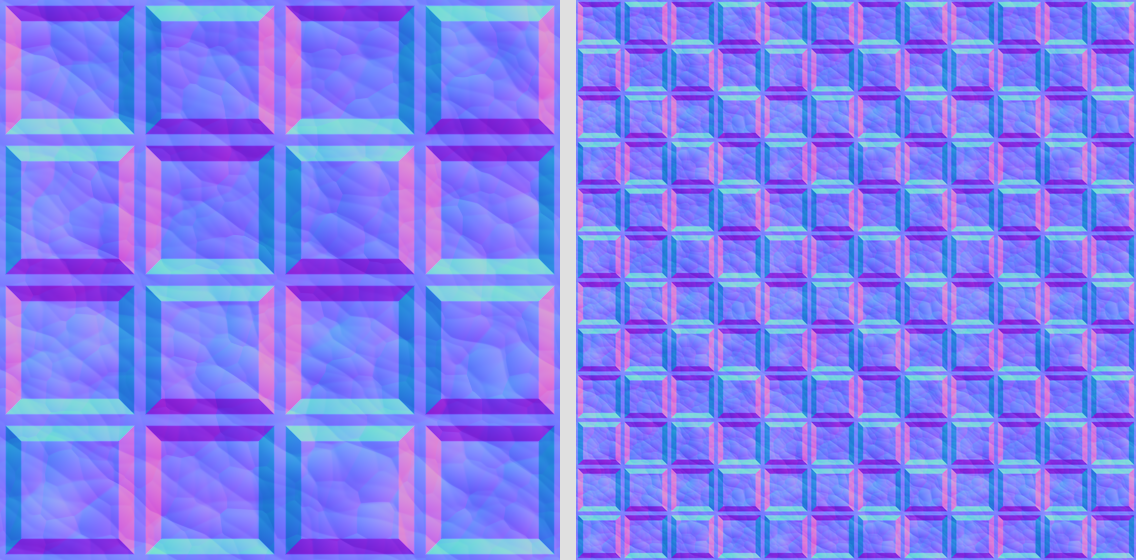
Left: one tile. Right: repeated 3 by 3.
Give the GLSL for this texture map, as a WebGL 2 fragment shader.

```glsl
#version 300 es
precision highp float;
// Normal map of a 4 by 4 checker of raised and sunken bevelled square tiles with a chipped stone surface.

uniform vec2 u_resolution;
out vec4 fragColor;

const float TILES = 4.0;            // repeats across and down
const float OUTER_HALF = 0.458;     // half size of a tile, in cells
const float INNER_HALF = 0.349;     // half size of its flat face, in cells
const float BEVEL_SLOPE = 0.89;
const float EDGE_SOFTNESS = 0.006;  // in cells
const float GROUT_ROUGHNESS = 0.6;  // relative to the tile faces

const float BROAD_COUNT = 10.0;     // noise cells across the canvas
const float CHIP_COUNT = 11.0;
const float FINE_COUNT = 23.0;
const float STREAK_COUNT = 6.0;
const float BROAD_AMOUNT = 0.30;
const float CHIP_AMOUNT = 0.18;
const float FINE_AMOUNT = 0.15;
const float STREAK_AMOUNT = 0.07;
const float WARP_AMOUNT = 0.025;
const float CREASE_SHARPNESS = 30.0;
const mat2 STREAK_AXES = mat2(1.0, 2.0, -1.0, 3.0); // whole numbers keep it tiling

// Integer hash of a lattice point, wrapped to the period
vec2 hash2(vec2 cell, float period, uint seed) {
    uvec2 v = uvec2(mod(cell, period) + 0.5) + uvec2(seed * 131u, seed * 71u);
    v = v * 1664525u + 1013904u;
    v.x += v.y * 1664525u;
    v.y += v.x * 1664525u;
    v ^= v >> 16u;
    v.x += v.y * 1664525u;
    v.y += v.x * 1664525u;
    v ^= v >> 16u;
    return vec2(v & 65535u) / 65535.0;
}

// Smooth wrapping noise, two channels from -0.5 to 0.5
vec2 valueNoise(vec2 p, float period, uint seed) {
    vec2 cell = floor(p);
    vec2 f = fract(p);
    f = f * f * (3.0 - 2.0 * f);
    vec2 low = mix(hash2(cell, period, seed), hash2(cell + vec2(1, 0), period, seed), f.x);
    vec2 high = mix(hash2(cell + vec2(0, 1), period, seed), hash2(cell + vec2(1, 1), period, seed), f.x);
    return mix(low, high, f.y) - 0.5;
}

// Slope of a dented surface: offset from the nearest scattered point, creased between dents
vec2 dentSlope(vec2 p, float period, uint seed) {
    vec2 cell = floor(p);
    vec2 sum = vec2(0.0);
    float total = 0.0;
    for (int y = -1; y <= 1; y++) {
        for (int x = -1; x <= 1; x++) {
            vec2 neighbour = cell + vec2(x, y);
            vec2 offset = p - neighbour - hash2(neighbour, period, seed);
            float weight = exp(-CREASE_SHARPNESS * dot(offset, offset));
            sum += weight * offset;
            total += weight;
        }
    }
    return sum / total;
}

// Layers of dents, diagonal streaks and broad undulation
vec2 stoneSlope(vec2 uv) {
    vec2 warped = uv + WARP_AMOUNT * valueNoise(uv * BROAD_COUNT, BROAD_COUNT, 1u);
    vec2 streak = dentSlope(STREAK_AXES * warped * STREAK_COUNT, STREAK_COUNT, 2u);
    return BROAD_AMOUNT * valueNoise(uv * BROAD_COUNT, BROAD_COUNT, 3u)
         + CHIP_AMOUNT * dentSlope(warped * CHIP_COUNT, CHIP_COUNT, 4u)
         + FINE_AMOUNT * dentSlope(warped * FINE_COUNT, FINE_COUNT, 5u)
         + STREAK_AMOUNT * transpose(STREAK_AXES) * streak;
}

void main() {
    vec2 uv = gl_FragCoord.xy / u_resolution;
    vec2 grid = uv * TILES;
    vec2 local = fract(grid) - 0.5;
    vec2 reach = abs(local);
    float squareDistance = max(reach.x, reach.y);
    float soft = max(EDGE_SOFTNESS, TILES / min(u_resolution.x, u_resolution.y));

    // Bevel ring with mitred corners
    float tile = 1.0 - smoothstep(-soft, soft, squareDistance - OUTER_HALF);
    float face = 1.0 - smoothstep(-soft, soft, squareDistance - INNER_HALF);
    float sideways = smoothstep(-soft, soft, reach.x - reach.y);
    vec2 outward = sign(local) * vec2(sideways, 1.0 - sideways);

    // Alternate raised and sunken tiles
    float polarity = 1.0 - 2.0 * mod(floor(grid.x) + floor(grid.y), 2.0);
    vec2 slope = polarity * BEVEL_SLOPE * (tile - face) * outward;
    slope += stoneSlope(uv) * mix(GROUT_ROUGHNESS, 1.0, tile);

    // Encode the surface normal as colour
    vec3 normal = normalize(vec3(slope, 1.0));
    fragColor = vec4(normal * 0.5 + 0.5, 1.0);
}
```
